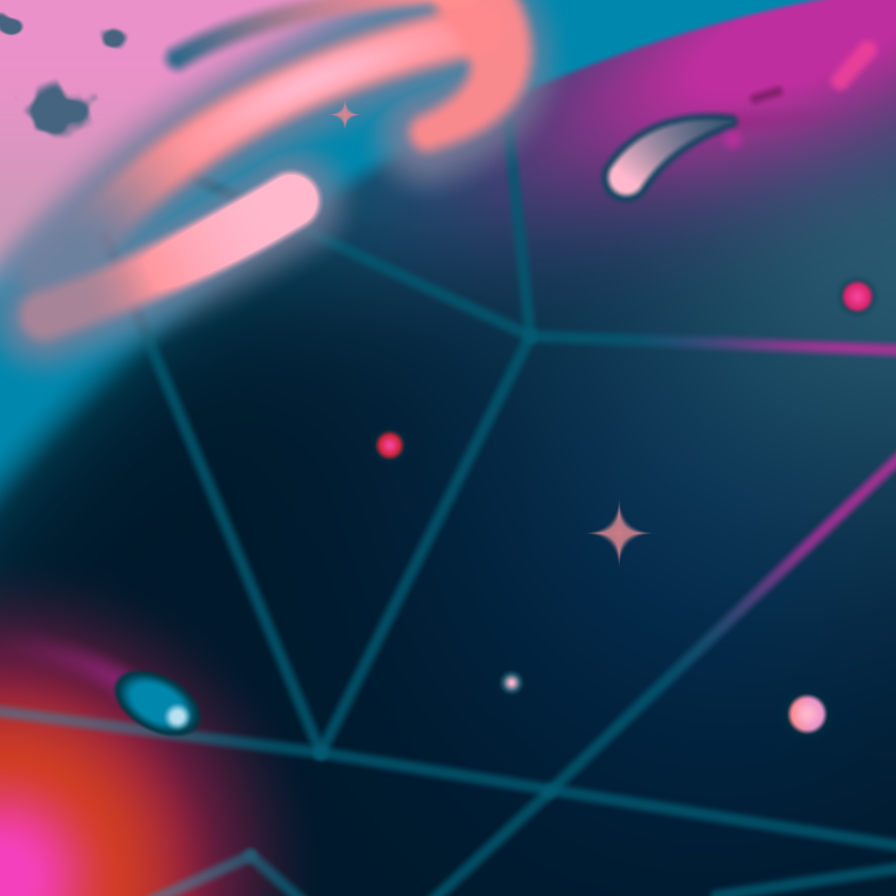
Reproduce this background procedurally as a Shadertoy shader.

```glsl
// Draws a soft neon planet limb with glossy ribbons, linked lines, sparks and comets.

const vec3 NIGHT = vec3(0, .095, .165);
const vec3 NAVY = vec3(0, .15, .285);
const vec3 HAZE = vec3(.16, .36, .45);
const vec3 TEAL = vec3(.01, .35, .44);
const vec3 SKY = vec3(0, .53, .68);
const vec3 PINK = vec3(.92, .57, .79);
const vec3 BLUSH = vec3(1, .72, .8);
const vec3 SALMON = vec3(1, .54, .55);
const vec3 MAUVE = vec3(.5, .5, .61);
const vec3 MAGENTA = vec3(.75, .18, .62);
const vec3 CRIMSON = vec3(.54, .11, .27);
const vec3 EMBER = vec3(.82, .24, .14);
const vec3 ROSE = vec3(.95, .26, .6);
const vec2 LIMB_CENTER = vec2(1.225, -.569);
const float LIMB_RADIUS = 1.6;
const float LINE_WIDTH = .0065;

vec2 p;    // canvas position
vec3 col;  // colour so far

void paint(vec3 tint, float amount) { col = mix(col, tint, clamp(amount, 0., 1.)); }

float fill(float d, float soft) { return smoothstep(soft, -soft, d); }

float glow(vec2 q, vec2 size) { q /= size; return exp(-dot(q, q)); }

float hash(vec2 q) { return fract(sin(dot(q, vec2(127.1, 311.7))) * 43758.5); }

float noise(vec2 q) {
    vec2 i = floor(q), f = smoothstep(0., 1., q - i);
    return mix(mix(hash(i), hash(i + vec2(1, 0)), f.x),
               mix(hash(i + vec2(0, 1)), hash(i + 1.), f.x), f.y);
}

// Distance to a segment, and the position along it
vec2 segment(vec2 a, vec2 b) {
    vec2 v = b - a;
    float t = clamp(dot(p - a, v) / dot(v, v), 0., 1.);
    return vec2(length(p - a - v * t), t);
}

// Distance to a quadratic curve, and the position along it
vec2 curve(vec2 a, vec2 b, vec2 c) {
    vec2 best = vec2(9, 0), last = a;
    for (float t = 1.; t < 16.5; t++) {
        vec2 next = mix(mix(a, b, t / 16.), mix(b, c, t / 16.), t / 16.);
        vec2 s = segment(last, next);
        if (s.x < best.x) best = vec2(s.x, (t - 1. + s.y) / 16.);
        last = next;
    }
    return best;
}

// Line whose tint depends on where it lies
void link(vec2 a, vec2 b) {
    vec3 tint = mix(TEAL, MAGENTA, smoothstep(.68, .95, p.x) * smoothstep(.2, .4, p.y));
    tint = mix(tint, MAUVE * .85, smoothstep(.36, .15, length(p)));
    paint(tint, .78 * fill(segment(a, b).x - LINE_WIDTH, .006));
}

void orb(vec2 at, float r, vec3 rim, vec3 core) {
    float d = length(p - at);
    paint(TEAL * .6, .5 * fill(d - r * 1.25, r * .4));
    paint(mix(core, rim, smoothstep(0., r, d)), fill(d - r, .004));
}

void spark(vec2 at, float r) {
    vec2 q = sqrt(abs(p - at) / r);
    paint(mix(SALMON, MAUVE, .35 * (q.x + q.y)), .85 * smoothstep(1.2, .85, q.x + q.y));
}

void speck(vec2 at, vec2 size) {
    float d = length((p - at) / size) + .8 * noise(p * 65.) - .4;
    paint(HAZE, .85 * smoothstep(1.25, .7, d));
}

void mainImage(out vec4 fragColor, in vec2 fragCoord) {
    p = fragCoord / iResolution.xy;
    float limb = length(p - LIMB_CENTER) - LIMB_RADIUS;

    // Night side, haze and rim light
    col = mix(NIGHT, NAVY, glow(p - vec2(.78, .43), vec2(.32, .36)));
    paint(HAZE, .95 * glow(p - vec2(1.02, .73), vec2(.37, .32)));
    paint(TEAL, .8 * glow(p - vec2(.44, .83), vec2(.24, .16)));
    paint(TEAL, .65 * exp(min(limb, 0.) / .045));
    vec2 tilted = mat2(.93, -.37, .37, .93) * (p - vec2(.9, .96));
    paint(MAGENTA, 1.15 * glow(tilted, vec2(.34, .12)));

    // Outer sky
    float soft = mix(.03, .005, smoothstep(.1, .7, p.x));
    paint(SKY, smoothstep(-soft, soft, limb));
    paint(mix(PINK, vec3(.8, .6, .72), smoothstep(.95, .72, p.y)), smoothstep(.125, .19, limb));

    // Corner ember
    float heat = length(p - vec2(0, .02));
    paint(CRIMSON, smoothstep(.37, .17, heat));
    paint(EMBER, smoothstep(.25, .12, heat));
    paint(vec3(.96, .25, .74), smoothstep(.14, .025, heat));

    // Linked lines
    vec2 hub = vec2(.592, .625), foot = vec2(.358, .16), peak = vec2(.28, .045);
    link(vec2(.118, .735), foot);
    link(hub, foot);
    link(hub, vec2(.21, .805));
    link(hub, vec2(.566, .87));
    link(hub, vec2(1.01, .609));
    link(foot, vec2(-.01, .207));
    link(foot, vec2(1.01, .055));
    link(vec2(.48, -.008), vec2(.612, .115));
    link(vec2(.612, .115), vec2(1.01, .495));
    link(vec2(.8, 0), vec2(1.01, .032));
    link(peak, vec2(.17, -.005));
    link(peak, vec2(.34, -.008));

    // Ribbons in a mauve halo
    vec2 arch = curve(vec2(.06, .69), vec2(.22, .9), vec2(.535, .967));
    vec2 hook = curve(vec2(.53, 1), vec2(.605, .9), vec2(.478, .852));
    vec2 low = curve(vec2(.05, .648), vec2(.19, .695), vec2(.325, .776));
    vec2 wisp = curve(vec2(.198, .935), vec2(.31, 1), vec2(.52, 1.01));
    paint(MAUVE, .85 * smoothstep(.085, .02, min(min(arch.x, hook.x), low.x)));
    float shine = glow(vec2(arch.y - .68, arch.x), vec2(.25, .024));
    paint(mix(SALMON, BLUSH, shine), smoothstep(.08, .42, arch.y) * fill(arch.x - .027, .013));
    paint(SALMON, .95 * fill(hook.x - mix(.043, .02, hook.y), .012));
    shine = smoothstep(.15, .9, low.y);
    paint(mix(SALMON, BLUSH, shine), (.4 + 2. * shine) * fill(low.x - .027, .011));
    paint(mix(SKY * .7, SALMON, wisp.y * 1.3), .8 * fill(wisp.x - .012, .01));

    // Specks, sparks and orbs
    speck(vec2(.065, .874), vec2(.034, .027));
    speck(vec2(.13, .957), vec2(.016, .012));
    speck(vec2(.008, .971), vec2(.017, .011));
    spark(vec2(.691, .405), .034);
    spark(vec2(.385, .872), .017);
    orb(vec2(.435, .503), .014, vec3(.8, .13, .2), ROSE);
    orb(vec2(.957, .669), .016, vec3(.85, .14, .42), ROSE);
    orb(vec2(.571, .238), .011, HAZE, BLUSH);
    orb(vec2(.901, .203), .02, mix(SALMON, PINK, smoothstep(.88, .91, p.x)), BLUSH);

    // Blue comet
    vec2 tail = curve(vec2(.14, .235), vec2(.09, .27), vec2(-.01, .285));
    paint(MAGENTA * .8, .8 * (1. - tail.y) * fill(tail.x - .013, .014));
    vec2 drop = mat2(.88, .47, -.47, .88) * (p - vec2(.176, .215));
    float body = length(drop / vec2(.051, .03));
    paint(mix(SKY, TEAL * .6, smoothstep(.55, 1., body)), smoothstep(1.1, .92, body));
    paint(vec3(.72, .88, .94), fill(length(p - vec2(.198, .2)) - .011, .006));

    // Pink comet and fragments
    tail = segment(vec2(.8, .862), vec2(.96, .872));
    paint(MAGENTA * .75, .55 * (1. - tail.y) * fill(tail.x - .009, .01));
    tail = curve(vec2(.699, .802), vec2(.735, .855), vec2(.815, .864));
    float edge = tail.x - mix(.023, .004, tail.y * tail.y);
    paint(TEAL * .8, .85 * fill(edge - .004, .006));
    paint(mix(BLUSH, MAUVE, tail.y), (1. - .7 * tail.y) * fill(edge + .003, .005));
    paint(MAGENTA, .8 * fill(length(p - vec2(.818, .844)) - .009, .009));
    paint(ROSE, .8 * fill(segment(vec2(.938, .91), vec2(.968, .944)).x - .01, .007));
    paint(MAGENTA * .6, .8 * fill(segment(vec2(.843, .89), vec2(.868, .898)).x - .005, .006));

    fragColor = vec4(col, 1);
}
```
